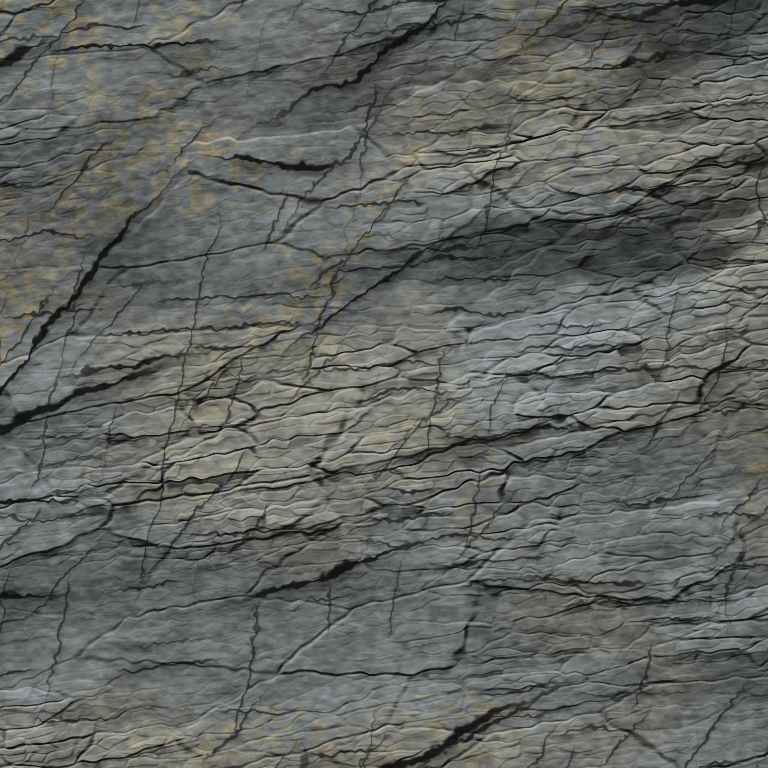
Give the GLSL for this texture, as a WebGL 1 fragment shader.

```glsl
precision highp float;
// Weathered slate cliff: tilted cellular ledges form a height field that is lit
// from above, then cut by ragged bedding cracks and diagonal joints, and stained
// with warm mineral patches and ochre lichen.
uniform vec2 u_resolution;

float hash(vec2 p) {
  vec3 q = fract(p.xyx * 0.1031);
  q += dot(q, q.yzx + 33.33);
  return fract((q.x + q.y) * q.z);
}

float noise(vec2 p) {
  vec2 i = floor(p), f = fract(p);
  f = f * f * (3.0 - 2.0 * f);
  return mix(mix(hash(i), hash(i + vec2(1.0, 0.0)), f.x),
             mix(hash(i + vec2(0.0, 1.0)), hash(i + 1.0), f.x), f.y);
}

float fbm(vec2 p) {
  float sum = 0.0, amp = 0.53;
  for (int i = 0; i < 4; i++) {
    sum += amp * noise(p);
    p = p * 2.03 + 17.3;
    amp *= 0.5;
  }
  return sum;
}

// Cellular blocks: x is the gap to the nearest border, y a random block height.
vec2 cells(vec2 p) {
  vec2 base = floor(p);
  float nearest = 9.0, second = 9.0, id = 0.0;
  for (int j = -1; j <= 1; j++) {
    for (int i = -1; i <= 1; i++) {
      vec2 c = base + vec2(float(i), float(j));
      float d = length(c + 0.1 + 0.8 * vec2(hash(c), hash(c + 57.0)) - p);
      if (d < nearest) {
        second = nearest;
        nearest = d;
        id = hash(c + 91.0);
      } else {
        second = min(second, d);
      }
    }
  }
  return vec2(second - nearest, id);
}

// Coordinates that follow the gently rising beds and the slanted joints.
vec2 bedding(vec2 p) {
  p += vec2(0.03, 0.016) * (vec2(noise(p * 5.0), noise(p * 5.0 + 40.0)) - 0.5);
  p += vec2(0.014, 0.006) * (vec2(noise(p * 55.0), noise(p * 65.0 + 80.0)) - 0.5);
  return vec2(p.x - 0.55 * p.y, p.y - 0.1 * p.x) + 5.0;
}

// Share of thin broken ledges as against smooth slabs, highest mid-cliff.
float brokenness(vec2 p) {
  float band = (p.y - 0.5 - 0.2 * (p.x - 0.5)) / 0.2;
  return clamp(0.8 * exp(-band * band) + 1.6 * noise(p * vec2(3.0, 5.0) + 8.0) - 0.5, 0.15, 1.0);
}

float height(vec2 p) {
  vec2 b = bedding(p);
  float broken = brokenness(p);
  vec2 slab = cells(b * vec2(4.0, 11.0));
  vec2 ledge = cells(b * vec2(9.0, 36.0));
  vec2 chip = cells(b * vec2(24.0, 85.0));
  float h = 0.5 * slab.y * smoothstep(0.0, 0.06, slab.x);
  h += broken * (0.1 + 0.5 * ledge.y) * smoothstep(0.0, 0.12, ledge.x);
  h += (0.08 + 0.2 * broken) * chip.y * smoothstep(0.0, 0.2, chip.x);
  return h + (0.3 + 0.3 * broken) * fbm(b * vec2(12.0, 60.0));
}

// Ragged parallel cracks at an angle; breaks sets how often they open and close.
float cracks(vec2 p, float angle, float rows, float width, float breaks, float seed) {
  vec2 dir = vec2(cos(angle), sin(angle));
  float along = dot(p, dir);
  float across = dot(p, vec2(-dir.y, dir.x)) + 0.3 / rows * (noise(p * 4.0 + seed) - 0.5);
  across += 0.026 * (fbm(p * 17.0 + seed) - 0.5) + 0.005 * (noise(p * 160.0) - 0.5);
  float v = across * rows + seed, row = floor(v);
  float offset = (fract(v) - 0.35 - 0.3 * hash(vec2(row, seed))) / rows;
  float open = smoothstep(0.48, 0.72, noise(vec2(along * breaks + seed, row * 7.0 + 0.5)));
  float w = width * open * (0.1 + 1.2 * noise(vec2(along * 45.0, row)));
  float core = 1.0 - smoothstep(w * 0.4, w + 0.0016, abs(offset));
  float underside = 0.5 * exp(offset / (width * 2.0)) * (1.0 - smoothstep(-0.002, 0.001, offset));
  return open * max(core, underside);
}

void main() {
  vec2 p = gl_FragCoord.xy / u_resolution;
  vec2 b = bedding(p);
  float broken = brokenness(p);

  // Light from above, with shadows under overhanging ledges.
  float h = height(p);
  float slope = h - height(p + vec2(-0.0008, 0.0022));
  float shadow = 0.0;
  for (int i = 1; i <= 4; i++) {
    float s = float(i);
    shadow = max(shadow, height(p + vec2(-0.001, 0.0038) * s) - h - 0.07 * s);
  }
  float grain = fbm(p * vec2(85.0, 150.0)) - 0.5;
  float tone = 0.425 + 0.24 * (fbm(b * vec2(5.0, 9.0)) - 0.5) + 0.22 * grain;
  tone += 0.08 * (noise(b * vec2(40.0, 220.0)) - 0.5) + 0.13 * (h - 0.65);
  tone += 0.4 * clamp(slope, -0.3, 0.3) - 0.5 * min(shadow, 0.5);

  // Deep hollows and cracks, from wide crevices to short hairlines.
  float hollow = broken * smoothstep(0.52, 0.72, fbm(b * vec2(3.0, 10.0) + 31.0));
  float crack = cracks(p, 0.34, 4.0, 0.008, 4.0, 3.0);
  crack = max(crack, cracks(p, 0.72, 4.0, 0.005, 4.0, 11.0));
  crack = max(crack, cracks(p, 0.04, 7.0, 0.005, 5.0, 23.0));
  crack = max(crack, 0.75 * cracks(p, 0.08, 30.0, 0.0016, 9.0, 37.0));
  crack = max(crack, 0.65 * cracks(p, 0.85, 13.0, 0.0016, 9.0, 41.0));
  crack = max(crack, 0.6 * cracks(p, 1.35, 12.0, 0.0014, 13.0, 53.0));
  tone *= (1.0 - 0.55 * hollow) * (1.0 - 0.8 * crack);
  tone = clamp(tone, 0.07, 0.66);

  // Blue-grey slate, warm weathering and speckled lichen on the smooth slabs.
  float warmth = smoothstep(0.42, 0.64, fbm(p * vec2(4.0, 6.0) + 12.0));
  vec3 color = tone * mix(vec3(0.97, 1.015, 1.02), vec3(1.0, 1.01, 0.95), warmth);
  float patches = smoothstep(0.5, 0.68, fbm(p * 5.0 + 63.0)) * (1.0 - 0.6 * broken);
  float lichen = patches * smoothstep(0.46, 0.62, fbm(p * 75.0 + 9.0));
  color = mix(color, tone * vec3(1.25, 1.15, 0.88), 0.7 * lichen);
  gl_FragColor = vec4(color, 1.0);
}
```
